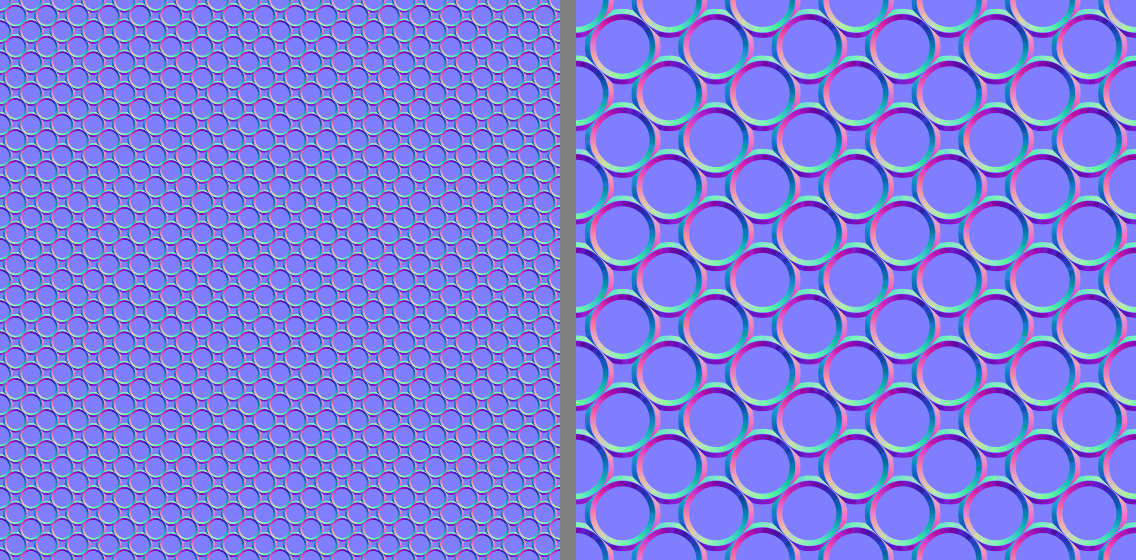
Left, the full canvas; right, a detail of the centre.
This texture map is drawn by a Shadertoy shader. Its source:

```glsl
const float REPEATS = 18.0;      // cells across and down, two rings per cell
const float CREST_RADIUS = 0.350;
const float INNER_WIDTH = 0.066;
const float OUTER_WIDTH = 0.060;
const float FACETS = 40.0;
const float TAU = 6.2831853;
const int SAMPLES = 3;
const float FILTER_WIDTH = 0.7;  // share of one output sample that is averaged

float hash(vec2 p) {
    return fract(sin(dot(p, vec2(127.1, 311.7))) * 43758.5453);
}

// Offset from the closest ring centre of one square lattice, plus its wrapped id
vec4 nearestCentre(vec2 p, vec2 shift) {
    vec2 id = floor(p - shift + 0.5);
    return vec4(p - shift - id, mod(id, REPEATS) + shift);
}

// Steepness of a ridge at a distance from its crest
float ridgeSlope(float dist, float width) {
    float crest = smoothstep(0.0, 0.006, dist);
    float foot = 1.0 - smoothstep(width - 0.010, width, dist);
    return crest * foot;
}

// Horizontal part of the surface normal on a slightly chipped ring
vec2 ringTilt(vec4 ring, float radius, float innerWidth, float outerWidth) {
    float r = length(ring.xy);
    float d = r - radius;
    bool inside = d < 0.0;
    float side = inside ? -1.0 : 1.0;
    float width = inside ? innerWidth : outerWidth;
    float steepness = inside ? 0.98 : 0.92;
    float angle = r > 0.0 ? atan(ring.y, ring.x) : 0.0;
    float facet = mod(floor(angle / TAU * FACETS), FACETS);
    float wear = mix(0.78, 1.0, sqrt(hash(ring.zw + vec2(facet, side) * 3.7)));
    vec2 outward = ring.xy / max(r, 0.0001);
    return outward * side * steepness * wear * ridgeSlope(abs(d), width);
}

// Encoded normal of two interleaved ring lattices
vec3 surfaceColour(vec2 p) {
    vec4 corner = nearestCentre(p, vec2(0.0));
    vec4 middle = nearestCentre(p, vec2(0.5));
    float cornerDist = abs(length(corner.xy) - CREST_RADIUS);
    float middleDist = abs(length(middle.xy) - CREST_RADIUS);
    vec4 ring = corner;
    if (middleDist < cornerDist) ring = middle;
    vec2 tilt = ringTilt(ring, CREST_RADIUS, INNER_WIDTH, OUTER_WIDTH);
    vec3 normal = vec3(tilt, sqrt(max(0.0, 1.0 - dot(tilt, tilt))));
    return normal * 0.5 + 0.497;
}

void mainImage(out vec4 fragColor, in vec2 fragCoord) {
    // Average a small grid of samples for smooth edges
    vec3 colour = vec3(0.0);
    for (int y = 0; y < SAMPLES; y++) {
        for (int x = 0; x < SAMPLES; x++) {
            vec2 offset = (vec2(x, y) + 0.5) / float(SAMPLES) - 0.5;
            vec2 uv = (fragCoord + offset * FILTER_WIDTH) / iResolution.xy;
            colour += surfaceColour(uv * REPEATS);
        }
    }
    fragColor = vec4(colour / float(SAMPLES * SAMPLES), 1.0);
}
```
